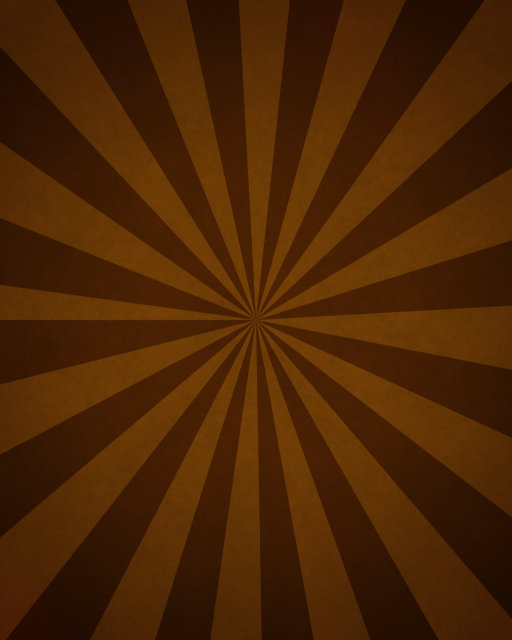
A Shadertoy shader for this background:

```glsl
// Worn paper sunburst: alternating brown rays fan out from the centre in a
// space stretched to the canvas, then darken radially towards the corners.
// Layers of gradient noise add broad stains, fibres and fine paper grain.

const float PI = 3.14159265;
const float RAY_COUNT = 31.55;   // the fractional part leaves one slim ray at the left

const vec3 LIGHT_CENTRE = vec3(0.435, 0.237, 0.022);
const vec3 LIGHT_CORNER = vec3(0.245, 0.112, 0.014);
const vec3 DARK_CENTRE  = vec3(0.285, 0.127, 0.012);
const vec3 DARK_CORNER  = vec3(0.110, 0.041, 0.004);
const vec3 RUST_TINT    = vec3(0.030, -0.004, 0.006);

// Pseudo-random gradient for a lattice point
vec2 latticeGradient(vec2 cell) {
    vec3 h = fract(cell.xyx * vec3(0.1031, 0.1030, 0.0973));
    h += dot(h, h.yzx + 33.33);
    float angle = 2.0 * PI * fract((h.x + h.y) * h.z);
    return vec2(cos(angle), sin(angle));
}

float gradientNoise(vec2 p) {
    vec2 cell = floor(p);
    vec2 f = p - cell;
    vec2 blend = f * f * f * (f * (f * 6.0 - 15.0) + 10.0);
    vec2 e = vec2(1.0, 0.0);
    float a = dot(latticeGradient(cell), f);
    float b = dot(latticeGradient(cell + e.xy), f - e.xy);
    float c = dot(latticeGradient(cell + e.yx), f - e.yx);
    float d = dot(latticeGradient(cell + e.xx), f - e.xx);
    return mix(mix(a, b, blend.x), mix(c, d, blend.x), blend.y);
}

float layeredNoise(vec2 p, float gain) {
    float sum = 0.0;
    float amplitude = 1.0;
    for (int octave = 0; octave < 5; octave++) {
        sum += amplitude * gradientNoise(p);
        p = mat2(1.6, 1.2, -1.2, 1.6) * p + 17.3;
        amplitude *= gain;
    }
    return sum;
}

// Coverage of the light rays; p is centred, edgeWidth is the soft edge
float lightRays(vec2 p, float count, float edgeWidth) {
    float stepAngle = 2.0 * PI / count;
    float turn = (atan(p.y, p.x) + PI) / stepAngle;
    float index = floor(turn);
    float inside = turn - index;
    float width = min(1.0, count - index);
    float edgeDistance = min(inside, width - inside) * stepAngle * length(p);
    float side = mod(index, 2.0) * 2.0 - 1.0;
    return smoothstep(-edgeWidth, edgeWidth, side * edgeDistance);
}

// Brightness factor of the paper texture, centred on 1
float paperTexture(vec2 p) {
    float stains = layeredNoise(p * 9.0 + 4.0, 0.65);
    float fibres = layeredNoise(p * vec2(48.0, 62.0) + 31.0, 0.75);
    float grain = gradientNoise(p * 240.0);
    return 1.0 + 0.055 * stains + 0.050 * fibres + 0.055 * grain;
}

void mainImage(out vec4 fragColor, in vec2 fragCoord) {
    vec2 stretched = fragCoord / iResolution.xy - 0.5;
    vec2 p = (fragCoord - 0.5 * iResolution.xy) / iResolution.y;

    // Rays
    float edgeWidth = 0.65 / min(iResolution.x, iResolution.y);
    float light = lightRays(stretched, RAY_COUNT, edgeWidth);

    // Radial shading
    float shade = smoothstep(0.15, 0.68, length(p));
    vec3 lightColor = mix(LIGHT_CENTRE, LIGHT_CORNER, shade);
    vec3 darkColor = mix(DARK_CENTRE, DARK_CORNER, shade);
    vec3 color = mix(darkColor, lightColor, light);

    // Paper wear, with rusty patches away from the centre
    color *= paperTexture(p);
    float rust = smoothstep(0.0, 0.6, layeredNoise(p * 4.0 + 9.0, 0.5));
    color += RUST_TINT * rust * shade;

    fragColor = vec4(clamp(color, 0.0, 1.0), 1.0);
}
```
